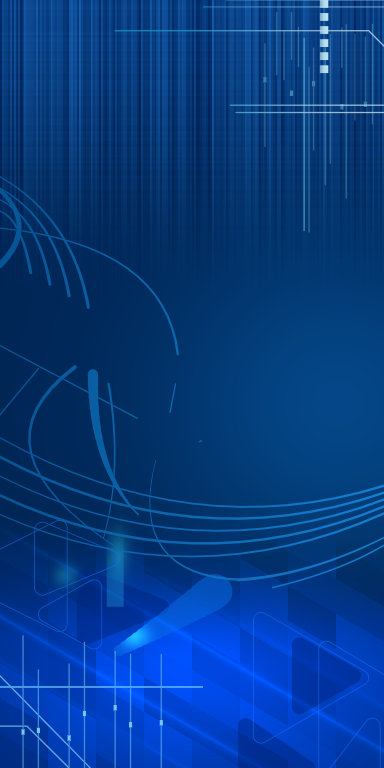
Give the GLSL for this background, as a Shadertoy shader.

```glsl
// Blue technology backdrop: streaked top, sweeping ribbons, glowing triangles and circuit lines.

vec2 p;         // current point; the canvas is 1 wide and 2 high
float pixel;    // size of one pixel in canvas units

float hash(float n) {
    n = fract(n * .1031);
    n *= n + 33.33;
    return fract(n * (n + n));
}

float fill(float d) { return clamp(.5 - d / pixel, 0., 1.); }

float segment(vec2 q, vec2 a, vec2 b) {
    vec2 ab = b - a;
    return length(q - a - ab * clamp(dot(q - a, ab) / dot(ab, ab), 0., 1.));
}

float line(float ax, float ay, float bx, float by) {
    return fill(segment(p, vec2(ax, ay), vec2(bx, by)) - .0017);
}

float box(float x, float y, float halfX, float halfY) {
    vec2 d = abs(p - vec2(x, y)) - vec2(halfX, halfY);
    return fill(max(d.x, d.y));
}

float glow(float x, float y, float sizeX, float sizeY) {
    vec2 d = (p - vec2(x, y)) / vec2(sizeX, sizeY);
    return exp(-dot(d, d));
}

// Quadratic curve a-c-b whose half width runs from w0 to w1
float ribbon(float ax, float ay, float cx, float cy, float bx, float by, float w0, float w1) {
    float d = 9.;
    vec2 a = vec2(ax, ay), c = vec2(cx, cy), b = vec2(bx, by), last = a;
    for (int i = 1; i <= 16; i++) {
        float t = float(i) / 16.;
        vec2 next = mix(mix(a, c, t), mix(c, b, t), t);
        d = min(d, segment(p, last, next) - mix(w0, w1, t));
        last = next;
    }
    return fill(d);
}

// Rounded triangle with an upright base at x and its tip at x + reach
float triangle(float x, float y, float halfBase, float reach) {
    vec2 q = vec2((p.x - x) * sign(reach), abs(p.y - y)), top = vec2(0, halfBase), tip = vec2(abs(reach), 0);
    float d = min(segment(q, top, tip), segment(q, vec2(0), top));
    bool inside = q.x > 0. && q.y < halfBase * (1. - q.x / tip.x);
    return (inside ? -d : d) - .02;
}

float outline(float x, float y, float halfBase, float reach) {
    return fill(abs(triangle(x, y, halfBase, reach)) - .001);
}

vec3 background() {
    vec3 col = mix(vec3(0, .145, .33), vec3(.035, .25, .52), smoothstep(1.25, 2., p.y));
    col += vec3(.015, .13, .2) * glow(.88, .95, .48, .46);
    // Fine vertical streaks fading downward
    float streak = mix(hash(floor(p.x * 190.)), hash(floor(p.x * 67.) + 300.), .4) - .5;
    streak += .08 * hash(floor(p.y * 120.));
    col += vec3(.09, .23, .32) * streak * smoothstep(1.2, 1.8, p.y);
    // Saturated blue floor
    vec3 blue = mix(vec3(0, .19, .55), vec3(0, .3, .95), glow(.53, .27, .42, .28));
    return mix(col, blue, 1. - smoothstep(.3, .7, p.y + .08 * p.x));
}

vec3 panels(vec3 col) {
    // Skewed tiles and diagonal beams
    float low = 1. - smoothstep(.42, .68, p.y), slant = p.y + .58 * p.x;
    col += vec3(0, .05, .15) * (hash(floor(p.x * 8.) + 17. * floor(slant * 11.)) - .5) * low;
    for (float i = 0.; i < 5.; i++)
        col += vec3(0, .1, .25) * exp(-140. * abs(slant - .28 - .115 * i)) * low * hash(i + 4.);
    // Dark triangles, bright blade and cyan sparks
    float dark = min(triangle(.78, .24, .08, .14), min(triangle(.64, 0., .11, .16), triangle(.22, .42, .08, .2)));
    col = mix(col, vec3(0, .14, .49), .5 * fill(dark));
    float blade = ribbon(.31, .305, .44, .38, .56, .46, .012, .045);
    col = mix(col, vec3(.03, .42, .9), .5 * blade);
    float cyan = glow(.35, .345, .035, .03) * blade + .5 * glow(.17, .5, .03, .03) + .5 * glow(.31, .56, .025, .06);
    cyan += .4 * box(.3, .54, .022, .12) * (1. - smoothstep(.42, .66, p.y));
    col += vec3(.1, .4, .3) * cyan;
    float edge = max(outline(.68, .235, .15, .26), outline(.85, .1, .21, .35));
    edge = max(edge, max(outline(.97, -.02, .13, -.1), outline(.245, .4, .07, -.125)));
    edge = max(edge, max(outline(.155, .5, .125, -.25), outline(.11, .545, .075, .18)));
    return mix(col, vec3(.08, .45, 1), .6 * edge);
}

vec3 ribbons(vec3 col) {
    float r = ribbon(0., 1.505, .1, 1.41, 0., 1.31, .005, .008);
    // Wide sweeps and the small fan above them
    for (float i = 0.; i < 5.; i++) {
        r = max(r, ribbon(0., .86 - .05 * i, .5, .58 - .035 * i, 1., .735 - .018 * i, .0015 + .002 * mod(i, 2.), .003));
        if (i < 4.) r = max(r, ribbon(0., 1.54 - .03 * i, .19 - .045 * i, 1.43, .23 - .05 * i, 1.2 + .03 * i, .0015, .004));
    }
    // Loose strands
    r = max(r, ribbon(0., 1.406, .43, 1.362, .463, 1.078, .0015, .003));
    r = max(r, ribbon(.242, 1.025, .24, .78, .36, .66, .014, .002));
    r = max(r, ribbon(.195, 1.044, -.09, .83, .31, .57, .005, .001));
    r = max(r, ribbon(.283, 1., .32, .78, .27, .6, .003, .001));
    r = max(r, ribbon(.405, .8, .33, .5, .63, .49, .0005, .003));
    r = max(r, ribbon(.62, .49, .8, .5, 1., .6, .004, .002));
    r = max(r, ribbon(.71, .47, .88, .51, 1., .58, .002, .002));
    r = max(r, max(line(.457, 1., .443, .927), line(0., 1.1, .357, .911)));
    r = max(r, max(line(.1, 1.04, 0., .92), line(.52, .85, .524, .852)));
    return mix(col, mix(vec3(.03, .36, .62), vec3(.09, .54, .88), p.x), .85 * r);
}

vec3 circuits(vec3 col) {
    // Upper right: hanging lines, rails and a column of blocks
    float hang = .6 * line(.792, 1.9, .792, 1.4);
    for (float i = 0.; i < 14.; i++) {
        float x = .69 + .021 * i + .012 * hash(i), top = 2. - .2 * hash(i + 20.);
        hang = max(hang, .35 * line(x, top, x, top - .1 - .4 * hash(i + 40.)));
        if (mod(i, 3.) < 1.) hang = max(hang, .5 * box(x, 1.72 + .1 * hash(i + 60.), .004, .007));
    }
    col = mix(col, vec3(.45, .78, .9), hang);
    float rails = max(line(.3, 1.92, .96, 1.92), line(.96, 1.92, 1., 1.88));
    rails = max(rails, .6 * max(line(.53, 1.982, 1., 1.982), line(.59, 2., 1., 2.)));
    rails = max(rails, max(line(.6, 1.726, 1., 1.726), line(.615, 1.707, 1., 1.707)));
    col = mix(col, mix(vec3(.1, .6, .8), vec3(.75, .86, .93), smoothstep(.4, .95, p.x)), .8 * rails);
    float gaps = fill((abs(fract((2. - p.y) / .034) - .3) - .3) * .034);
    col = mix(col, vec3(.72, .88, .93), box(.844, 1.905, .011, .097) * gaps * smoothstep(.81, .85, p.x));
    // Lower left: risers with nodes, a long rail and bent traces
    float trace = max(line(0., .211, .527, .211), .8 * line(0., .24, .235, 0.));
    trace = max(trace, .8 * max(line(0., .109, .07, .109), line(.07, .109, .18, 0.)));
    for (float i = 0.; i < 7.; i++) {
        float x = .06 + .06 * i - .02 * mod(i, 2.);
        trace = max(trace, .55 * line(x, 0., x, .24 + .11 * hash(i + 9.)));
        trace = max(trace, box(x, .04 + .12 * hash(i + 31.), .004, .007));
    }
    return mix(col, vec3(.5, .85, 1), .9 * trace);
}

void mainImage(out vec4 fragColor, in vec2 fragCoord) {
    p = fragCoord / iResolution.xy * vec2(1, 2);
    pixel = 1. / iResolution.x;
    fragColor = vec4(circuits(ribbons(panels(background()))), 1);
}
```
